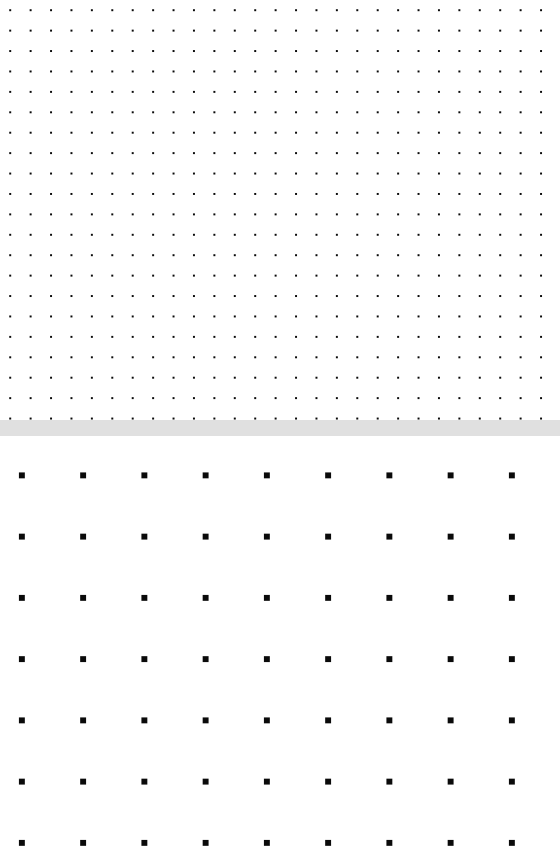
Top: the whole. Bottom: its middle third, enlarged.
Give the GLSL for this pattern, as a Shadertoy shader.

```glsl
// Dot grid: small dark square dots on plain white, 27 across and 21 down.
#define PITCH 0.0486111   // dot spacing, in canvas heights
#define DOT_SIDE 0.0047   // side of a dot, in canvas heights
#define PAPER vec3(1.0)
#define INK vec3(0.04)

// Share of a pixel covered by the dot along each axis.
vec2 dotCoverage(vec2 offset, float pixel) {
    vec2 low = max(offset - 0.5 * pixel, vec2(-0.5 * DOT_SIDE));
    vec2 high = min(offset + 0.5 * pixel, vec2(0.5 * DOT_SIDE));
    return clamp((high - low) / pixel, 0.0, 1.0);
}

void mainImage(out vec4 fragColor, in vec2 fragCoord) {
    float pixel = 1.0 / iResolution.y;

    // Cells start at the top left corner, with a dot in each centre.
    vec2 fromTopLeft = vec2(fragCoord.x, iResolution.y - fragCoord.y) * pixel;
    vec2 offset = (fract(fromTopLeft / PITCH) - 0.5) * PITCH;

    // Ink the square by its pixel coverage.
    vec2 cover = dotCoverage(offset, pixel);
    fragColor = vec4(mix(PAPER, INK, cover.x * cover.y), 1.0);
}
```
